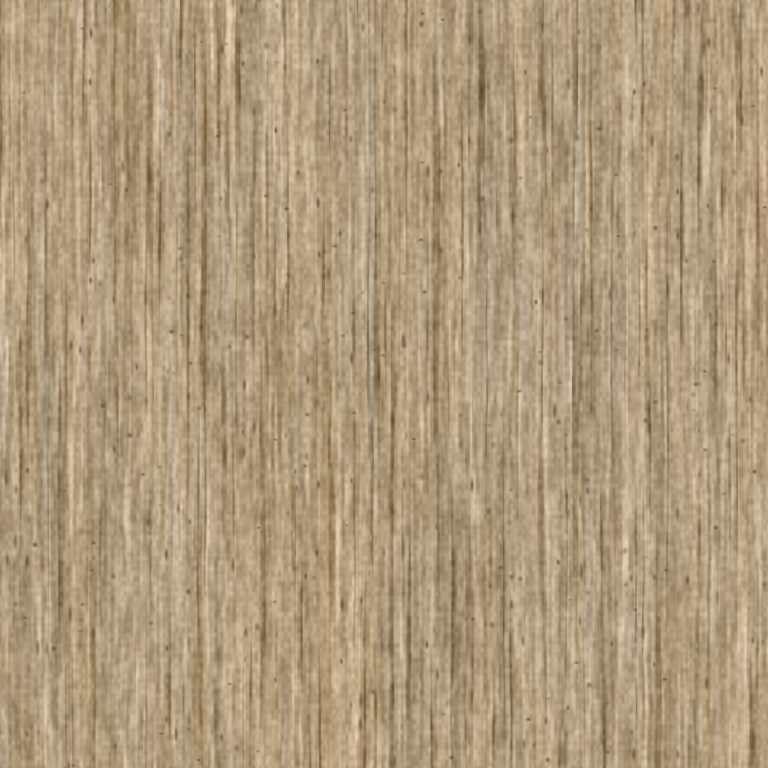
Write a Shadertoy shader that draws this texture.

```glsl
// Woven grasscloth: fine vertical straw fibres with dark grooves, pale threads and flecks.

const vec3 STRAW = vec3(0.699, 0.616, 0.495);     // mean colour
const vec3 SHADE = vec3(1.00, 1.00, 1.02);        // direction from dark to light
const vec3 GREY_TINT = vec3(-0.016, 0.002, 0.022);// cool, weathered strands
const vec3 FLECK_COLOR = vec3(0.38, 0.30, 0.20);
const vec3 SLUB_COLOR = vec3(0.86, 0.79, 0.68);

const float BAND_AMOUNT = 0.04;
const float STRAND_AMOUNT = 0.05;
const float FIBRE_AMOUNT = 0.125;
const float BROKEN_FIBRE_AMOUNT = 0.13;
const float GROOVE_DEPTH = 0.17;
const float THREAD_LIGHT = 0.075;
const float WEAVE_AMOUNT = 0.04;
const float GRAIN_AMOUNT = 0.10;
const float WAVINESS = 0.002;

float hash(vec2 p) {
    vec3 q = fract(p.xyx * vec3(0.1031, 0.1030, 0.0973));
    q += dot(q, q.yzx + 33.33);
    return fract((q.x + q.y) * q.z);
}

float noise(vec2 p) {
    vec2 i = floor(p);
    vec2 f = fract(p);
    f = f * f * (3.0 - 2.0 * f);
    float low = mix(hash(i), hash(i + vec2(1, 0)), f.x);
    float high = mix(hash(i + vec2(0, 1)), hash(i + vec2(1, 1)), f.x);
    return mix(low, high, f.y);
}

// Noise along one strand, shifted so that neighbours never start level
float strand(float column, float y, float seed) {
    y += 40.0 * hash(vec2(column, seed + 7.0));
    float i = floor(y);
    float id = column + seed * 253.0;
    return mix(hash(vec2(id, i)), hash(vec2(id, i + 1.0)), smoothstep(0.0, 1.0, y - i));
}

// Long vertical streaks; frequency = strands across, changes along
float streaks(vec2 p, vec2 frequency, float seed) {
    p *= frequency;
    float i = floor(p.x);
    float blend = smoothstep(0.0, 1.0, p.x - i);
    return mix(strand(i, p.y, seed), strand(i + 1.0, p.y, seed), blend);
}

// Scattered upright specks, at most one to each cell
float specks(vec2 p, vec2 cells, float share, vec2 halfSize, float seed) {
    vec2 q = p * cells;
    q.y += 20.0 * hash(vec2(floor(q.x), seed));
    vec2 id = floor(q) + seed * 31.0;
    float present = step(hash(id), share);
    vec2 center = 0.3 + 0.4 * vec2(hash(id + 3.1), hash(id + 8.7));
    float size = hash(id + 15.3);
    vec2 radius = halfSize * vec2(0.8 + 0.2 * size, mix(0.35, 1.0, size * size));
    float d = length((fract(q) - center) / cells / radius);
    return present * (0.3 + 0.7 * hash(id + 21.9)) * (1.0 - smoothstep(0.0, 1.3, d));
}

void mainImage(out vec4 fragColor, in vec2 fragCoord) {
    vec2 uv = fragCoord / iResolution.y;

    // Slight wandering of the strands
    vec2 p = uv;
    p.x += WAVINESS * (noise(uv * vec2(30.0, 12.0)) - 0.5);

    // Broad bands, strands, then long and broken single fibres
    float tone = BAND_AMOUNT * (streaks(p, vec2(41.0, 1.2), 1.0) - 0.5);
    tone += STRAND_AMOUNT * (streaks(p, vec2(113.0, 3.0), 2.0) - 0.5);
    tone += FIBRE_AMOUNT * (streaks(p, vec2(233.0, 6.0), 3.0) - 0.5);
    tone += BROKEN_FIBRE_AMOUNT * (streaks(p, vec2(217.0, 34.0), 10.0) - 0.5);

    // Narrow dark grooves and pale threads; grooves break up along their length
    float breaks = mix(0.3, 1.15, streaks(p, vec2(150.0, 45.0), 4.0));
    float groove = smoothstep(0.62, 0.92, streaks(p, vec2(221.0, 3.6), 5.0));
    float thread = smoothstep(0.66, 0.95, streaks(p, vec2(207.0, 8.0), 6.0));
    tone -= GROOVE_DEPTH * groove * breaks;
    tone += THREAD_LIGHT * thread;

    // Faint cross weave and grain
    tone += WEAVE_AMOUNT * (noise(uv * vec2(80.0, 220.0)) - 0.5);
    tone += GRAIN_AMOUNT * (noise(uv * vec2(239.0, 150.0) + 19.0) - 0.5);

    // Warm and grey strands
    float tint = streaks(p, vec2(31.0, 1.6), 8.0) + 1.4 * streaks(p, vec2(151.0, 4.0), 9.0) - 1.2;
    vec3 color = STRAW + SHADE * tone + GREY_TINT * tint;

    // Pale slubs and dark flecks
    float slub = specks(p, vec2(67.0, 19.0), 0.13, vec2(0.0028, 0.017), 1.0);
    float fleck = specks(p, vec2(71.0, 31.0), 0.11, vec2(0.0031, 0.012), 2.0);
    fleck = max(fleck, specks(p + 0.013, vec2(79.0, 61.0), 0.04, vec2(0.0042, 0.006), 3.0));
    color = mix(color, SLUB_COLOR, 0.6 * slub);
    color = mix(color, FLECK_COLOR, 0.8 * fleck);

    fragColor = vec4(clamp(color, 0.0, 1.0), 1.0);
}
```
